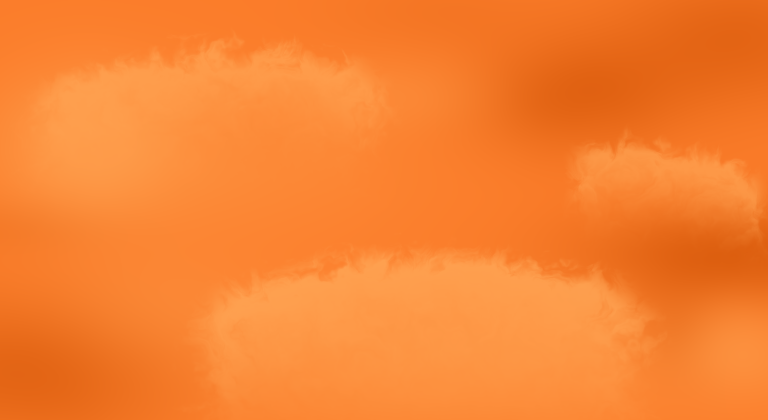
Give the GLSL for this background, as a Shadertoy shader.

```glsl
const vec3 BASE_ORANGE = vec3(0.985, 0.488, 0.165);
const vec3 SHADE_ORANGE = vec3(0.855, 0.355, 0.045);
const vec3 HAZE_ORANGE = vec3(0.995, 0.615, 0.295);
const vec3 CLOUD_ORANGE = vec3(1.0, 0.650, 0.335);

float hash(vec2 p) {
    return fract(sin(dot(p, vec2(127.1, 311.7))) * 43758.5453);
}

float valueNoise(vec2 p) {
    vec2 cell = floor(p);
    vec2 f = fract(p);
    f = f * f * (3.0 - 2.0 * f);
    float low = mix(hash(cell), hash(cell + vec2(1.0, 0.0)), f.x);
    float high = mix(hash(cell + vec2(0.0, 1.0)), hash(cell + 1.0), f.x);
    return mix(low, high, f.y);
}

float fbm(vec2 p) {
    float sum = 0.0;
    float weight = 0.5;
    for (int octave = 0; octave < 4; octave++) {
        sum += weight * valueNoise(p);
        p = mat2(1.6, 1.2, -1.2, 1.6) * p + 7.3;
        weight *= 0.5;
    }
    return sum;
}

// Soft elliptical spot
float glow(vec2 uv, vec2 center, vec2 radius) {
    vec2 q = (uv - center) / radius;
    return exp(-dot(q, q));
}

// Bank with an arched, ragged crest that melts away below;
// arch holds the slope and the drop of the crest toward its ends
float cloudBank(vec2 uv, vec2 crest, float halfWidth, vec2 arch, float fade, float wisps) {
    float t = (uv.x - crest.x) / halfWidth;
    float top = crest.y + arch.x * t - arch.y * t * t;
    float depth = top - uv.y + 0.10 * (wisps - 0.47);
    float body = smoothstep(-0.018, 0.055, depth);
    float below = max(depth, 0.0) / fade;
    float ends = 1.0 - smoothstep(0.80, 1.10, abs(t) + 0.3 * (wisps - 0.47));
    return body * exp(-below * below) * ends;
}

void mainImage(out vec4 fragColor, in vec2 fragCoord) {
    vec2 uv = fragCoord / iResolution.xy;
    vec2 p = fragCoord / iResolution.y;

    // Curling wisps and slow drift
    vec2 curl = vec2(fbm(p * 14.0), fbm(p * 14.0 + 31.7)) - 0.47;
    float wisps = fbm(p * 24.0 + curl * 4.0);
    vec2 soft = uv + 0.03 * (vec2(fbm(p * 3.0), fbm(p * 3.0 + 19.0)) - 0.47);

    // Dark hollows
    float shade = 0.72 * glow(soft, vec2(0.75, 0.77), vec2(0.13, 0.13));
    shade += 0.70 * glow(soft, vec2(0.96, 0.91), vec2(0.17, 0.17));
    shade += 0.95 * glow(soft, vec2(0.96, 0.39), vec2(0.20, 0.12));
    shade += 0.75 * glow(soft, vec2(0.03, 0.11), vec2(0.19, 0.17));
    shade += 0.40 * glow(soft, vec2(0.88, 0.20), vec2(0.06, 0.11));
    shade += 0.25 * glow(soft, vec2(0.03, 0.46), vec2(0.12, 0.07));
    shade += 0.20 * glow(soft, vec2(0.57, 0.96), vec2(0.14, 0.10));

    // Broad haze
    float haze = 0.80 * glow(soft, vec2(0.11, 0.66), vec2(0.13, 0.19));
    haze += 0.35 * glow(soft, vec2(0.32, 0.60), vec2(0.23, 0.20));
    haze += 0.30 * glow(soft, vec2(0.52, 0.78), vec2(0.11, 0.09));
    haze += 0.55 * glow(soft, vec2(0.60, 0.12), vec2(0.30, 0.17));
    haze += 0.30 * glow(soft, vec2(0.22, 0.28), vec2(0.16, 0.13));
    haze += 0.50 * glow(soft, vec2(0.97, 0.16), vec2(0.08, 0.12));

    // Upper left, lower middle and right banks
    float clouds = 0.85 * cloudBank(uv, vec2(0.27, 0.89), 0.225, vec2(0.02, 0.07), 0.16, wisps);
    clouds = max(clouds, 0.92 * cloudBank(soft, vec2(0.55, 0.405), 0.285, vec2(0.005, 0.10), 0.25, wisps));
    clouds = max(clouds, 0.88 * cloudBank(uv, vec2(0.87, 0.655), 0.125, vec2(-0.035, 0.035), 0.12, wisps));

    vec3 color = mix(BASE_ORANGE, SHADE_ORANGE, min(shade, 1.0));
    color = mix(color, HAZE_ORANGE, min(haze, 0.9));
    color = mix(color, CLOUD_ORANGE, clouds * (0.94 + 0.12 * (wisps - 0.47)));
    fragColor = vec4(color, 1.0);
}
```
